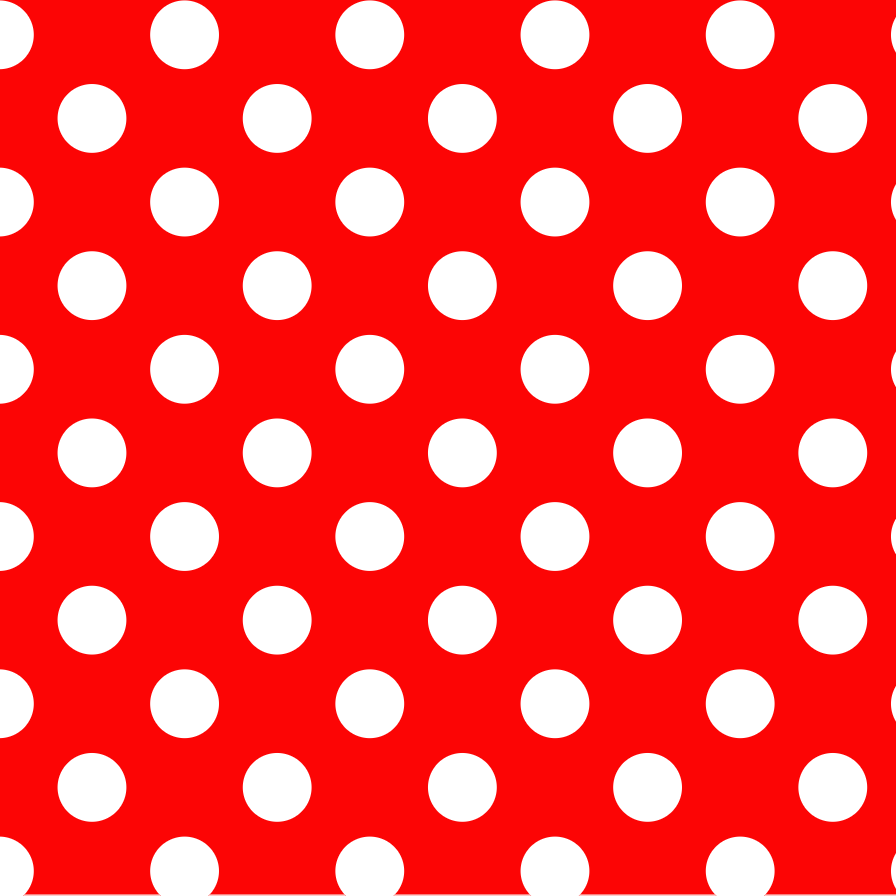
Write a WebGL 1 fragment shader that draws this pattern.

```glsl
precision highp float;

// White polka dots on flat red, staggered by half a step on alternate rows.
// Two identical rectangular lattices of circles, the second shifted by half
// a cell, are merged by distance; a thin pale strip runs along the bottom.

uniform vec2 u_resolution;

const vec3 RED = vec3(0.99, 0.02, 0.02);
const vec3 WHITE = vec3(1.0);
const vec3 PALE_PINK = vec3(0.98, 0.80, 0.79);

const vec2 CELL = vec2(0.2067, 0.18665);       // lattice step across and up
const vec2 FIRST_DOT = vec2(-0.0007, 0.0279);  // centre of the lower left dot
const float DOT_RADIUS = 0.0384;
const float STRIP_HEIGHT = 0.0018;

// Signed distance to the nearest circle of a rectangular lattice.
float latticeDots(vec2 p, vec2 cell, float radius) {
  vec2 local = (fract(p / cell + 0.5) - 0.5) * cell;
  return length(local) - radius;
}

// Two lattices, one offset by half a cell in both directions.
float staggeredDots(vec2 p, vec2 cell, float radius) {
  return min(latticeDots(p, cell, radius),
             latticeDots(p - 0.5 * cell, cell, radius));
}

// Coverage of a shape, smoothed over one pixel around its edge.
float coverage(float dist, float pixel) {
  return clamp(0.5 - dist / pixel, 0.0, 1.0);
}

void main() {
  float side = min(u_resolution.x, u_resolution.y);
  vec2 p = gl_FragCoord.xy / side;
  float pixel = 1.0 / side;

  // Dots over the ground
  float dots = staggeredDots(p - FIRST_DOT, CELL, DOT_RADIUS);
  vec3 color = mix(RED, WHITE, coverage(dots, pixel));

  // Pale strip on the bottom edge, leaving the dots white
  float strip = max(p.y - STRIP_HEIGHT, -dots);
  color = mix(color, PALE_PINK, coverage(strip, pixel));

  gl_FragColor = vec4(color, 1.0);
}
```
